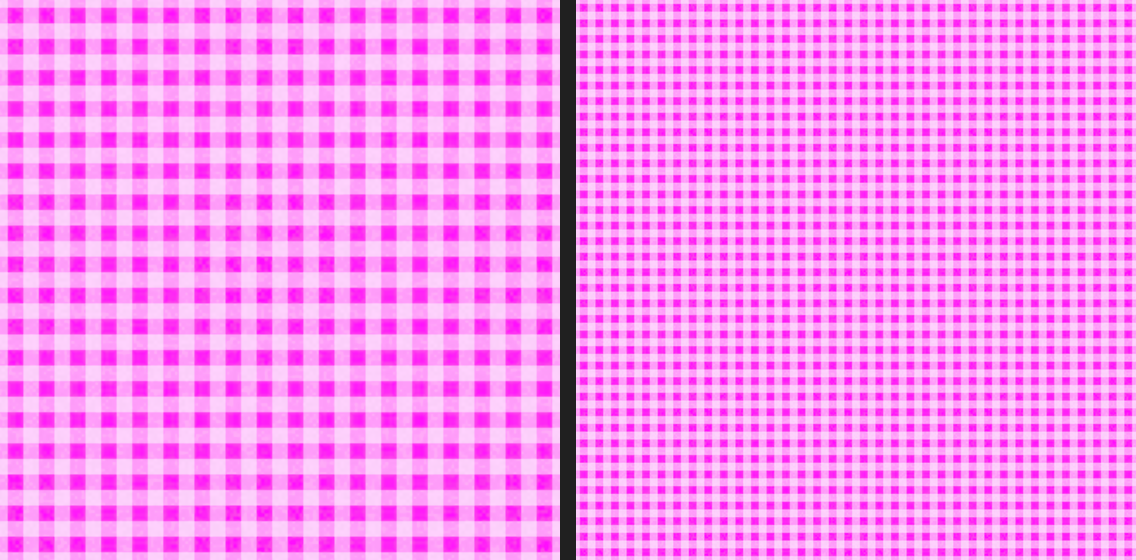
Left, the tile; right, the same tile 2 across and 2 down.
A WebGL 2 fragment shader for this pattern:

```glsl
#version 300 es
precision highp float;
// Pink gingham check: 18 by 18 crossing bands with mottled dark squares.

uniform vec2 u_resolution;
out vec4 fragColor;

const float REPEATS = 18.0;         // checks across and down
const float BAND_HALF = 0.25;       // half width of a band, in checks
const float EDGE_SOFT = 0.035;      // softness of the band edges, in checks
const float GRAIN = 9.0;            // mottling lattice points per check
const float CYCLES = 2.0;           // slow changes of wear across the canvas
const vec2 SMOOTH_CELL = vec2(3.5, 4.5); // column and row with least mottling
const float SPECKLE = 0.018;        // faint grain over the whole cloth
const float TAU = 6.2831853;

const vec3 LIGHT = vec3(0.99, 0.815, 0.985);
const vec3 MID = vec3(1.00, 0.615, 0.98);
const vec3 MID_PALE = vec3(0.99, 0.68, 0.96);
const vec3 DARK = vec3(0.995, 0.29, 0.92);
const vec3 DEEP = vec3(1.00, 0.05, 0.99);

float hash(vec2 p) {
  return fract(sin(dot(p, vec2(12.9898, 78.233))) * 43758.5453);
}

// Value noise whose lattice wraps at the canvas edges.
float wrapNoise(vec2 p, float period) {
  vec2 i = floor(p);
  vec2 f = fract(p);
  f = f * f * (3.0 - 2.0 * f);
  vec2 a = mod(i, period);
  vec2 b = mod(i + 1.0, period);
  return mix(mix(hash(a), hash(vec2(b.x, a.y)), f.x),
             mix(hash(vec2(a.x, b.y)), hash(b), f.x), f.y);
}

void main() {
  vec2 grid = gl_FragCoord.xy / u_resolution * REPEATS;
  vec2 cell = mod(floor(grid), REPEATS);
  vec2 fromCentre = abs(fract(grid) - 0.5);

  // Coverage of the vertical (x) and horizontal (y) bands.
  vec2 soft = max(vec2(EDGE_SOFT), REPEATS / u_resolution);
  vec2 band = 1.0 - smoothstep(BAND_HALF - soft, BAND_HALF + soft, fromCentre);

  // Roughness drifts from column to column and from row to row.
  vec2 rough = 0.5 - 0.5 * cos(TAU * CYCLES * (cell - SMOOTH_CELL) / REPEATS);
  rough = sqrt(rough);

  // Spots where both are rough, streaks where only one is.
  float period = REPEATS * GRAIN;
  vec2 lattice = grid * GRAIN;
  float spots = wrapNoise(lattice, period);
  float rowStreak = wrapNoise(vec2(cell.x * GRAIN, lattice.y), period);
  float columnStreak = wrapNoise(vec2(lattice.x, cell.y * GRAIN), period);
  float mottle = rough.x * rough.y * (spots - 0.5) * 1.3
               + (1.0 - rough.x) * (rowStreak - 0.5) * 0.5
               + (1.0 - rough.y) * (columnStreak - 0.5) * 0.5;

  // Dark squares deepen towards the middle.
  float rim = max(fromCentre.x, fromCentre.y) / BAND_HALF;
  float depth = 0.62 - 0.42 * smoothstep(0.45, 1.0, rim) + mottle;
  vec3 dark = mix(DARK, DEEP, clamp(depth, 0.0, 1.0));

  // Single bands carry a faint pale grain.
  vec3 mid = mix(MID, MID_PALE, smoothstep(0.5, 0.9, spots) * 0.7);

  // Layer the bands over the light ground.
  vec3 colour = mix(LIGHT, mid, max(band.x, band.y));
  colour = mix(colour, dark, band.x * band.y);
  colour += SPECKLE * (spots - 0.5);

  fragColor = vec4(clamp(colour, 0.0, 1.0), 1.0);
}
```
